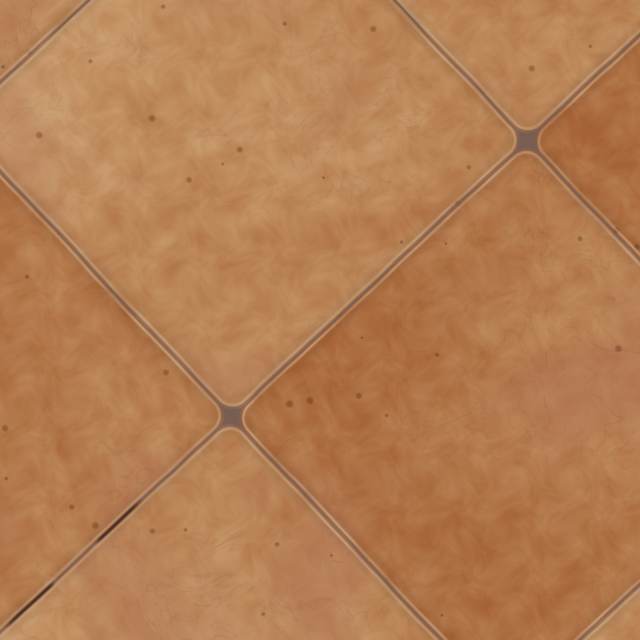
Give the GLSL for this texture, as a WebGL 2 fragment shader.

```glsl
#version 300 es
precision highp float;

#define NODE vec2(0.361, 0.349)
#define EDGE_U vec2(0.462, 0.432)
#define EDGE_V vec2(-0.430, 0.457)
#define GAP 0.0022
#define CORNER 0.030
#define WOBBLE 0.0016
#define BLOTCH 0.30
#define GRAIN 0.20
#define SPECK_GRID 11.0

uniform vec2 u_resolution;
out vec4 fragColor;

const vec3 CLAY_DARK = vec3(0.665, 0.415, 0.240);
const vec3 CLAY_PALE = vec3(0.795, 0.625, 0.445);
const vec3 CLAY_ROSE = vec3(0.690, 0.450, 0.325);
const vec3 RIM = vec3(0.790, 0.630, 0.490);
const vec3 GROUT = vec3(0.470, 0.365, 0.325);
const vec3 CRACK = vec3(0.270, 0.150, 0.110);

vec2 hash2(vec2 p) {
    return fract(sin(vec2(dot(p, vec2(127.1, 311.7)), dot(p, vec2(269.5, 183.3)))) * 43758.5);
}

// Layered sines, each octave turned and bent by the one before
float layers(vec2 p, int octaves) {
    float sum = 0.0, amp = 0.5;
    for (int i = 0; i < octaves; i++) {
        sum += amp * sin(p.x) * cos(p.y);
        p = mat2(0.8, 0.6, -0.6, 0.8) * p * 1.7 + 1.2 * sin(p.yx * 0.9 + float(i) * 2.1);
        amp *= 0.75;
    }
    return sum;
}

// Cellular scatter of small pits, present in only some cells
float specks(vec2 p) {
    vec2 cell = floor(p);
    float mask = 0.0;
    for (int y = -1; y <= 1; y++)
        for (int x = -1; x <= 1; x++) {
            vec2 id = cell + vec2(x, y);
            vec2 rnd = hash2(id);
            float size = 0.03 + 0.06 * hash2(id + 17.0).x;
            float present = step(0.72, hash2(id + 5.0).y);
            mask = max(mask, present * (1.0 - smoothstep(size * 0.3, size, distance(p, id + rnd))));
        }
    return mask;
}

float roundedBox(vec2 p, vec2 halfSize, float radius) {
    vec2 q = abs(p) - halfSize + radius;
    return length(max(q, 0.0)) + min(max(q.x, q.y), 0.0) - radius;
}

float bell(float x, float width) {
    return exp(-x * x / (width * width));
}

void main() {
    vec2 uv = gl_FragCoord.xy / u_resolution.y;
    float soft = max(0.0012, 0.8 / u_resolution.y);

    // Slanted tile lattice with slightly uneven edges
    vec2 bent = uv + WOBBLE * vec2(layers(uv * 14.0, 3), layers(uv * 14.0 + 9.0, 3));
    vec2 lattice = inverse(mat2(EDGE_U, EDGE_V)) * (bent - NODE);
    vec2 tile = floor(lattice);
    vec2 local = lattice - tile - 0.5;
    vec2 size = vec2(length(EDGE_U), length(EDGE_V));
    float d = roundedBox(local * size, size * 0.5 - GAP, CORNER);

    // Firing tone of each tile, with its own cloudy patches
    float tone = 0.43 + 0.25 * cos(dot(tile, vec2(-1.4, 3.3)) + 0.7);
    vec2 seeded = uv + 3.0 * hash2(tile);
    float blotch = layers(seeded * 5.5, 6);
    float grain = layers(seeded * 65.0, 4);
    float drift = (local.y - local.x) * (tone - 0.38);
    float shade = tone + drift + BLOTCH * blotch + GRAIN * grain;
    vec3 color = mix(CLAY_DARK, CLAY_PALE, clamp(shade, -0.15, 1.1));

    // Rosy bloom and fine wrinkles
    float rose = smoothstep(0.0, 0.8, layers(seeded * 6.0 + 21.0, 4));
    color = mix(color, CLAY_ROSE, 0.45 * rose);
    float wrinkle = bell(layers(seeded * 24.0 + 4.0, 5), 0.035);
    color *= 1.0 - 0.05 * wrinkle * smoothstep(-0.2, 0.4, blotch);
    color = mix(color, color * vec3(0.72, 0.66, 0.60), 0.7 * specks(uv * SPECK_GRID));

    // Worn edge, pale rim and recessed joint
    float wear = layers(uv * 22.0 + 6.0, 3);
    color *= 1.0 - 0.07 * smoothstep(-0.022, -0.004, d);
    color = mix(color, RIM, bell(d + 0.0032, 0.0022) * clamp(0.6 + 0.5 * wear, 0.15, 0.9));
    float joint = smoothstep(-soft, soft, d + 0.0008 * wear);
    float depth = clamp(0.75 - 0.5 * wear + smoothstep(0.003, 0.007, d), 0.4, 1.0);
    color = mix(color, GROUT, joint * depth);

    // Open crack broken along one joint
    float onJoint = bell(lattice.y * size.y, 0.0028);
    float span = smoothstep(-0.78, -0.72, lattice.x) * (1.0 - smoothstep(-0.34, -0.29, lattice.x));
    float broken = smoothstep(-0.3, 0.3, cos((lattice.x + 0.37) * 20.0) + 0.4 * wear);
    color = mix(color, CRACK, 0.9 * onJoint * span * broken);

    fragColor = vec4(color, 1.0);
}
```
